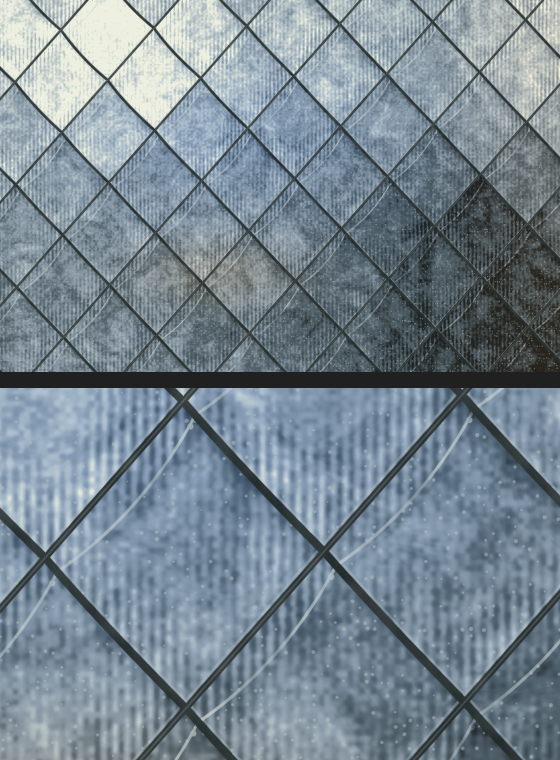
Top, the full canvas; bottom, a detail of the centre.
A Shadertoy shader for this pattern:

```glsl
// Leaded diamond panes of ribbed, weathered glass, lit from the upper left.

#define ORIGIN vec2(0.792, 0.520)      // one lattice node, in canvas heights
#define STEP_DOWN vec2(0.1261, -0.1349) // node to node, down to the right
#define STEP_UP vec2(0.1237, 0.1404)    // node to node, up to the right
#define LEAD_HALF 0.0036
#define SAG 0.006
#define RIBS 94.0
#define RIB_DEPTH 0.8
#define SPECK_GRID 150.0
#define LIGHT_POS vec2(0.28, 0.87)
#define LIGHT_SIZE vec2(0.30, 0.18)

float hash(vec2 p) {
    vec3 h = fract(vec3(p.xyx) * 0.1031);
    h += dot(h, h.yzx + 33.33);
    return fract((h.x + h.y) * h.z);
}

float noise(vec2 p) {
    vec2 i = floor(p), f = fract(p);
    f = f * f * (3.0 - 2.0 * f);
    return mix(mix(hash(i), hash(i + vec2(1, 0)), f.x),
               mix(hash(i + vec2(0, 1)), hash(i + vec2(1, 1)), f.x), f.y);
}

float fbm(vec2 p) {
    float sum = 0.0, gain = 0.5;
    for (int i = 0; i < 4; i++) {
        sum += gain * noise(p);
        p = mat2(1.6, 1.2, -1.2, 1.6) * p + 7.3;
        gain *= 0.6;
    }
    return sum / 1.088;
}

float blob(vec2 p, vec2 center, vec2 size) {
    vec2 d = (p - center) / size;
    return exp(-dot(d, d));
}

// Brightness of the blurred world behind the glass
float sceneTone(vec2 s) {
    float low = mix(0.48, 0.18, smoothstep(0.6, 1.4, s.x));
    float t = mix(low, 0.69, smoothstep(0.0, 0.95, s.y));
    t += 0.07 * smoothstep(1.1, 1.5, s.x) * smoothstep(0.45, 0.85, s.y);
    t += 0.38 * blob(s, LIGHT_POS, LIGHT_SIZE);
    t -= 0.13 * blob(s, vec2(1.28, 0.40), vec2(0.28, 0.15));
    t -= 0.05 * blob(s, vec2(0.9, 0.62), vec2(0.4, 0.2));
    return t + 0.18 * blob(s, vec2(0.17, 0.02), vec2(0.1, 0.06));
}

vec3 ramp(float t) {
    vec3 c = mix(vec3(0.12, 0.14, 0.14), vec3(0.31, 0.37, 0.40), smoothstep(0.08, 0.36, t));
    c = mix(c, vec3(0.55, 0.61, 0.65), smoothstep(0.32, 0.62, t));
    c = mix(c, vec3(0.70, 0.75, 0.76), smoothstep(0.58, 0.76, t));
    return mix(c, vec3(0.93, 0.94, 0.88), smoothstep(0.72, 0.96, t));
}

float stroke(float d, float halfWidth, float px) {
    return 1.0 - smoothstep(halfWidth - px, halfWidth + px, abs(d));
}

void mainImage(out vec4 fragColor, in vec2 fragCoord) {
    vec2 p = fragCoord / iResolution.y;
    float px = 0.8 / iResolution.y;

    // Skewed lattice; the falling bars sag, most near the light
    mat2 lattice = mat2(STEP_DOWN, STEP_UP);
    vec2 uv = inverse(lattice) * (p - ORIGIN);
    float along = fract(uv.x);
    float sag = SAG + 0.03 * blob(p, vec2(0.3, 0.9), vec2(0.35, 0.35));
    uv.y += sag * 4.0 * along * (1.0 - along);
    vec2 id = floor(uv), f = uv - id;
    vec2 span = abs(determinant(lattice)) / vec2(length(STEP_UP), length(STEP_DOWN));
    float rnd = hash(id + 51.0);

    // Each pane bends the view, flipping it vertically
    vec2 center = ORIGIN + lattice * (id + 0.5);
    vec2 bent = center + (p - center) * vec2(0.8, -0.35);
    float tone = sceneTone(mix(bent, p, 0.25)) + 0.06 * (rnd - 0.5);

    // Crinkled frost, vertical runs and grain
    vec2 drift = vec2(noise(p * 14.0), noise(p * 14.0 + 40.0));
    float frost = fbm(p * 30.0 + drift * 2.0 + rnd * 9.0);
    float runs = noise(p * vec2(26.0, 3.5) + rnd * 5.0);
    tone += 0.36 * (frost - 0.5) + mix(0.15, 0.07, p.y) * (runs - 0.5);
    tone += 0.15 * (noise(p * 190.0) - 0.5) + 0.08 * (noise(p * 85.0 + 9.0) - 0.5);

    // Broken ribs, strongest near the pane edges
    float lip = f.x - (0.09 + 0.25 * f.y * (1.0 - f.y));
    float rim = max(1.0 - smoothstep(-0.02, 0.04, lip), smoothstep(0.55, 0.95, max(f.x, 1.0 - f.y)));
    float rib = sin(6.2832 * (p.x * RIBS + rnd + 0.25 * noise(p * 12.0)));
    float ribFade = smoothstep(1.5, 3.0, iResolution.y / RIBS);
    float patchy = smoothstep(0.25, 0.75, noise(p * 11.0 + rnd * 7.0));
    float ribGain = 0.012 + 0.045 * rim + (0.03 + 0.05 * rim) * patchy;
    tone += RIB_DEPTH * rib * ribFade * ribGain * mix(0.75, 1.15, p.y);

    // Shade below the falling bar and beside the overlapping lip
    float below = (1.0 - f.y) * span.y;
    tone -= 0.17 * exp(-below / 0.012) * (0.5 + rnd);
    tone -= 0.05 * exp(-abs(lip - 0.035) * span.x / 0.005);
    vec3 color = ramp(tone);

    // Cool middle, warm lower patches, grey right side
    color += vec3(-0.035, -0.008, 0.05) * blob(p, vec2(0.65, 0.63), vec2(0.5, 0.26)) * (1.0 - smoothstep(0.7, 0.95, tone));
    color += vec3(0.07, 0.02, -0.04) * blob(p, vec2(0.58, 0.27), vec2(0.2, 0.09));
    color += vec3(0.03, 0.0, -0.03) * smoothstep(1.1, 1.5, p.x);

    // Pale lip line and clip under each top node
    float lipLine = stroke(lip * span.x, 0.0014, px) * (0.25 + 0.55 * noise(p * 35.0));
    vec2 fromTop = lattice * (f - vec2(0, 1));
    float clip = stroke(length(fromTop - vec2(0.007, -0.022)), 0.0028, px);
    color = mix(color, vec3(0.79, 0.83, 0.83), max(lipLine, 0.6 * clip) * smoothstep(0.0, 0.5, tone + 0.1));

    // Dirt flecks of mixed size, denser toward the bottom
    vec2 g = p * SPECK_GRID, cell = floor(g);
    vec2 spot = 0.3 + 0.4 * vec2(hash(cell + 17.0), hash(cell + 83.0));
    float chance = step(hash(cell + 5.0), mix(0.22, 0.06, p.y));
    float size = mix(0.1, 0.28, hash(cell + 29.0));
    float fleck = chance * stroke(length(g - cell - spot), size, px * SPECK_GRID);
    color = mix(color, vec3(0.72, 0.76, 0.76), 0.5 * fleck);

    // Lead bars with a faint glint along the upper side
    vec2 bar = (f - floor(f + 0.5)) * span;
    float lead = max(stroke(bar.x, LEAD_HALF * 0.82, px), stroke(bar.y, LEAD_HALF, px));
    float glint = max(stroke(bar.x + LEAD_HALF * 1.3, 0.001, px), stroke(bar.y - LEAD_HALF * 1.4, 0.001, px));
    color = mix(color, vec3(0.72, 0.76, 0.76), 0.35 * glint);
    float sheen = stroke(bar.x, 0.0008, px) * 0.12 + 0.08 * noise(p * 60.0);
    color = mix(color, vec3(0.13, 0.16, 0.16) + sheen, 0.95 * lead);

    fragColor = vec4(clamp(color, 0.0, 1.0), 1.0);
}
```
